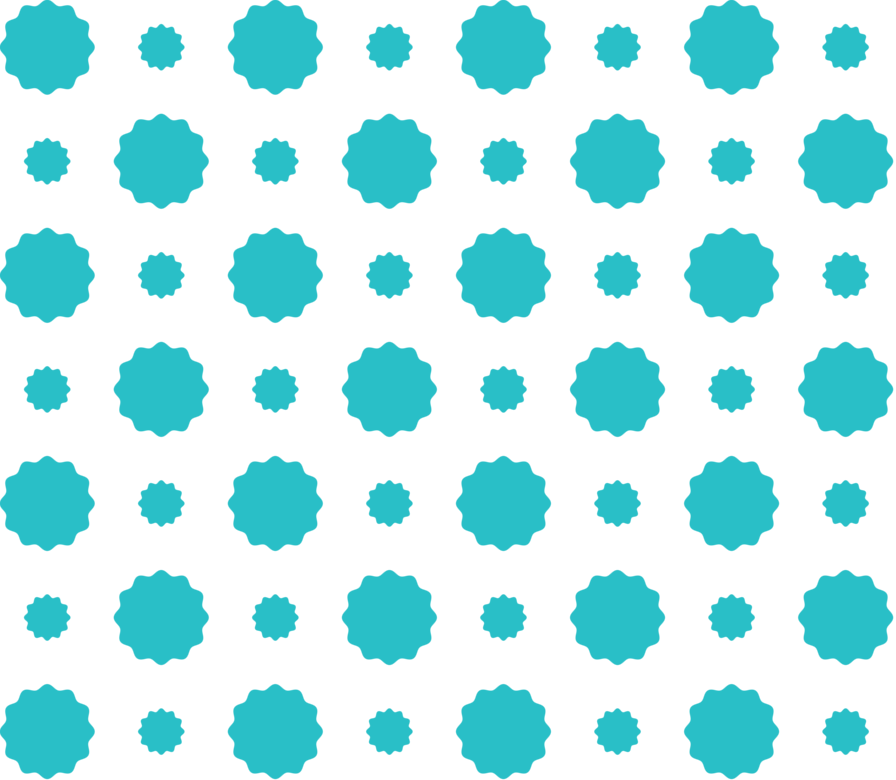
Write a Shadertoy shader that draws this pattern.

```glsl
// Checkerboard of large and small scalloped teal discs on white.

const float TAU = 6.2831853;
const float SPACING = 0.1273;   // distance between disc centres, in canvas widths
const float MARGIN = 0.0527;    // first centre, measured from the top left corner
const float LOBES = 12.0;
const vec3 PAPER = vec3(1.0);
const vec3 TEAL = vec3(0.16, 0.75, 0.78);

// Approximate signed distance to a disc whose rim waves by +-amplitude.
float scallopedDisc(vec2 p, float radius, float amplitude, float lobes) {
    float r = max(length(p), 1e-4);
    float phase = lobes * atan(p.y, p.x + 1e-6);
    float rim = radius + amplitude * cos(phase);
    float slope = amplitude * lobes * sin(phase) / max(r, 0.5 * radius);
    return (r - rim) / sqrt(1.0 + slope * slope);
}

// Antialiased coverage of a shape from its signed distance.
float coverage(float dist, float softness) {
    return 1.0 - smoothstep(-softness, softness, dist);
}

void mainImage(out vec4 fragColor, in vec2 fragCoord) {
    // Grid coordinates: one unit per disc, counted from the top left.
    vec2 fromTopLeft = vec2(fragCoord.x, iResolution.y - fragCoord.y) / iResolution.x;
    vec2 grid = (fromTopLeft - MARGIN) / SPACING;
    vec2 cell = floor(grid + 0.5);
    vec2 local = grid - cell;

    // Alternate the two sizes like a checkerboard.
    float isSmall = mod(cell.x + cell.y, 2.0);
    float radius = mix(0.395, 0.190, isSmall);
    float amplitude = mix(0.0215, 0.0135, isSmall);

    float pixel = 1.0 / (iResolution.x * SPACING);
    float dist = scallopedDisc(local, radius, amplitude, LOBES);
    fragColor = vec4(mix(PAPER, TEAL, coverage(dist, 0.9 * pixel)), 1.0);
}
```
